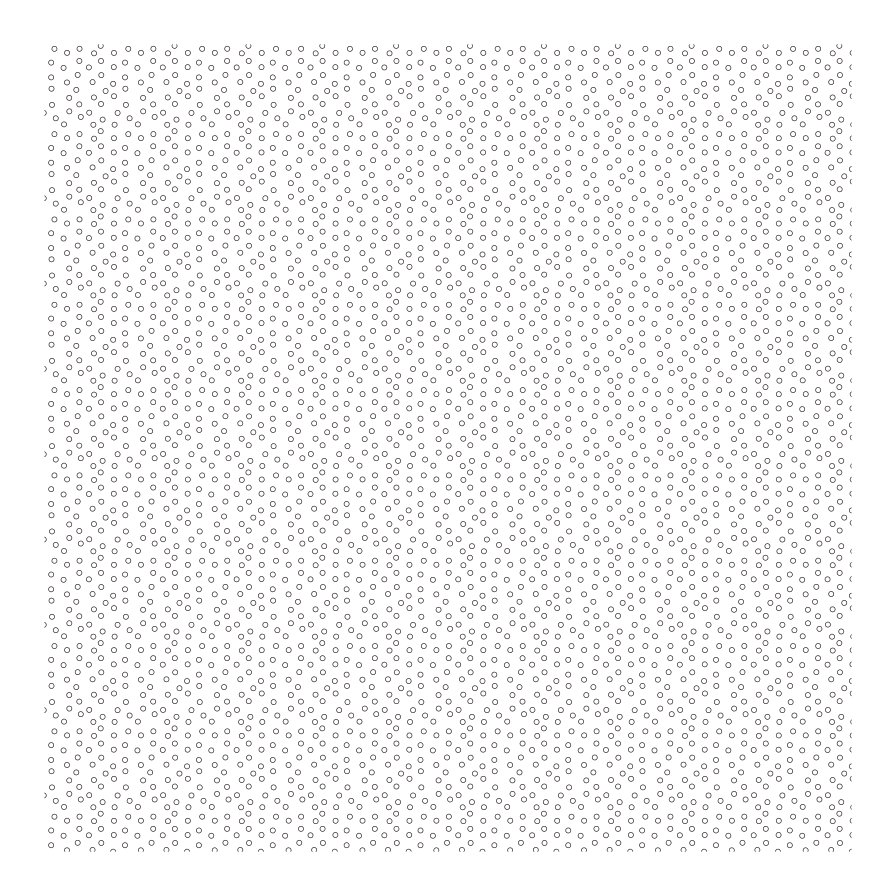
A three.js fragment shader for this pattern:

```glsl
// Small outlined circles on a jittered hexagonal grid, cropped to a square on white.
#define MARGIN 0.0495       // blank border around the field
#define COLUMN 0.01374      // distance between columns
#define ROW 0.01587         // distance between circles in a column
#define PHASE vec2(-0.2, 0.2)  // grid shift, in cells, from the upper left corner
#define TILE 6.0            // cells after which the jitter repeats
#define JITTER vec2(0.25, 0.13)
#define RADIUS 0.0028
#define STROKE 0.00073
#define INK vec3(0.14, 0.10, 0.10)
#define PAPER vec3(1.0)

varying vec2 vUv;

vec2 hash22(vec2 p) {
  vec3 q = fract(p.xyx * vec3(0.1031, 0.1030, 0.0973));
  q += dot(q, q.yzx + 33.33);
  return fract((q.xx + q.yz) * q.zy);
}

// Centre of the circle in a cell; every other column is shifted by half a row.
vec2 circleCentre(vec2 cell) {
  vec2 wobble = hash22(mod(cell, TILE) + 7.0) * 2.0 - 1.0;
  float stagger = 0.5 * mod(cell.x, 2.0);
  vec2 centre = cell + PHASE + vec2(0.0, 0.5 - stagger);
  return (centre + wobble * JITTER) * vec2(COLUMN, ROW);
}

// Signed distance to the nearest circle outline's centre line.
float outlineDistance(vec2 p) {
  vec2 home = floor(p / vec2(COLUMN, ROW) - PHASE + 0.5);
  float nearest = 1.0;
  for (int j = -2; j <= 2; j++) {
    for (int i = -1; i <= 1; i++) {
      vec2 cell = home + vec2(float(i), float(j));
      nearest = min(nearest, length(p - circleCentre(cell)));
    }
  }
  return nearest - RADIUS;
}

// Share of a pixel-wide interval around d that lies inside the stroke.
float strokeCoverage(float d, float pixel) {
  float low = max(d - 0.5 * pixel, -0.5 * STROKE);
  float high = min(d + 0.5 * pixel, 0.5 * STROKE);
  return max(high - low, 0.0) / pixel;
}

void main() {
  float pixel = max(fwidth(vUv.x), 1e-5);

  // Field coordinates start at the upper left corner of the crop.
  vec2 p = vec2(vUv.x, 1.0 - vUv.y) - MARGIN;
  float ink = strokeCoverage(outlineDistance(p), pixel);

  // Crop to the square field.
  vec2 inside = 0.5 - MARGIN - abs(vUv - 0.5);
  ink *= clamp(min(inside.x, inside.y) / pixel + 0.5, 0.0, 1.0);

  gl_FragColor = vec4(mix(PAPER, INK, ink), 1.0);
}
```
